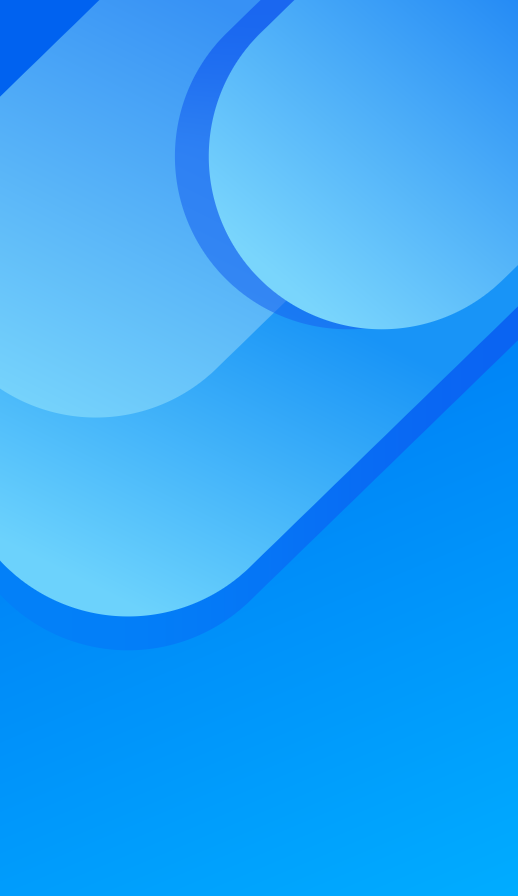
Write a WebGL 2 fragment shader that draws this background.

```glsl
#version 300 es
precision highp float;
// Overlapping diagonal capsules in light blue over a deep blue gradient.
// Each capsule is a distance field to a ray, filled with a linear ramp;
// two of them cast a hard, shifted shadow that fades along its length.

#define RADIUS 0.193
#define AXIS vec2(0.717, -0.697)
#define SHADOW_SHIFT 0.0378
#define LOWER_END vec2(0.143, 0.493)
#define MIDDLE_END vec2(0.107, 0.273)
#define UPPER_END vec2(0.426, 0.1745)

uniform vec2 u_resolution;
out vec4 outColor;

const vec3 DEEP_BLUE = vec3(0.0, 0.36, 0.935);
const vec3 SKY_BLUE = vec3(0.0, 0.675, 1.0);
const vec3 SHADOW_DARK = vec3(0.04, 0.39, 0.95);
const vec3 SHADOW_SOFT = vec3(0.01, 0.50, 0.973);
const vec3 SHADOW_VEIL = vec3(0.09, 0.39, 0.94);

// Signed distance to a capsule that starts at 'end' and runs on along AXIS.
float capsule(vec2 p, vec2 end, float radius) {
    vec2 q = p - end;
    return length(q - AXIS * max(dot(q, AXIS), 0.0)) - radius;
}

// Smooth coverage, one pixel wide.
float cover(float dist) {
    return clamp(0.5 - dist * u_resolution.y, 0.0, 1.0);
}

// Linear ramp growing downwards and, by 'slant', to the left.
float ramp(vec2 p, float slant, float start, float stop) {
    return clamp((p.y - slant * p.x - start) / (stop - start), 0.0, 1.0);
}

void main() {
    // Units of canvas height, measured from the top left corner.
    vec2 p = vec2(gl_FragCoord.x, u_resolution.y - gl_FragCoord.y) / u_resolution.y;

    // Background
    float depth = clamp(0.806 * p.y + 0.341 * p.x, 0.08, 1.0);
    vec3 color = mix(DEEP_BLUE, SKY_BLUE, depth);

    // Lower capsule and the shadow below it
    vec3 shadow = mix(SHADOW_SOFT, SHADOW_DARK, smoothstep(0.08, 0.6, p.x));
    vec2 below = LOWER_END + vec2(0.0, SHADOW_SHIFT);
    color = mix(color, shadow, cover(capsule(p, below, RADIUS + 0.002)));
    vec3 fill = mix(vec3(0.095, 0.58, 0.967), vec3(0.425, 0.825, 0.99),
                    ramp(p, 0.5, 0.169, 0.605));
    color = mix(color, fill, cover(capsule(p, LOWER_END, RADIUS + 0.002)));

    // Middle capsule
    fill = mix(vec3(0.215, 0.57, 0.96), vec3(0.46, 0.825, 0.985),
               ramp(p, 0.5, -0.117, 0.436));
    color = mix(color, fill, cover(capsule(p, MIDDLE_END, RADIUS)));

    // Upper capsule and its translucent shadow to the left
    vec2 beside = UPPER_END - vec2(SHADOW_SHIFT, 0.0);
    float veil = mix(0.92, 0.57, smoothstep(0.0, 0.18, p.y));
    color = mix(color, SHADOW_VEIL, veil * cover(capsule(p, beside, RADIUS)));
    fill = mix(vec3(0.145, 0.545, 0.96), vec3(0.475, 0.835, 0.99),
               ramp(p, 0.85, -0.491, 0.047));
    color = mix(color, fill, cover(capsule(p, UPPER_END, RADIUS)));

    outColor = vec4(color, 1.0);
}
```
